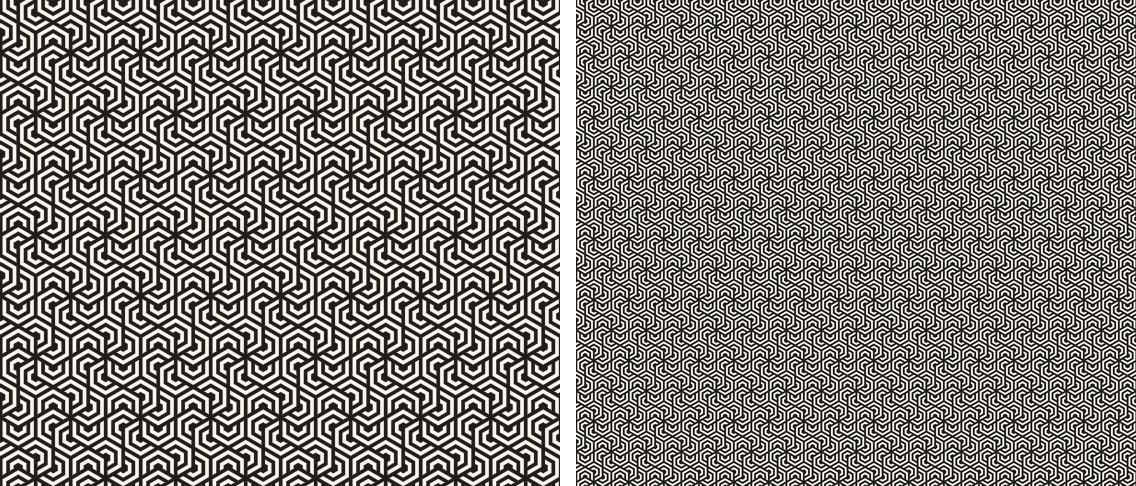
Left, the tile; right, the same tile 2 across and 2 down.
This pattern is drawn by a Shadertoy shader. Its source:

```glsl
// Interlocking nested half-hexagon bands in ivory on black, on a seamless triangular lattice

const vec2 REPEATS = vec2(8.0, 4.0);        // lattice cells across, double rows down
const vec2 ORIGIN = vec2(0.26, 0.544);      // pattern centre within a cell
const vec3 DARK = vec3(0.12, 0.11, 0.11);
const vec3 LIGHT = vec3(0.98, 0.96, 0.93);
const float BANDS = 2.37;                   // band periods from hexagon edge to centre
const float SOFTNESS = 0.75;                // edge half-width in pixels

const float ROOT3 = sqrt(3.0);
const float APOTHEM = 0.25;                 // of each hexagon, in cell widths
const float SIDE = 2.0 * APOTHEM / ROOT3;
const float PERIOD = APOTHEM / BANDS;

vec2 direction(float degrees) {
    return vec2(cos(radians(degrees)), sin(radians(degrees)));
}

// Offset from the nearest point of the triangular lattice
vec2 wrapLattice(vec2 p) {
    vec2 cell = vec2(1.0, ROOT3);
    vec2 a = mod(p + 0.5 * cell, cell) - 0.5 * cell;
    vec2 b = mod(p, cell) - 0.5 * cell;
    return dot(a, a) < dot(b, b) ? a : b;
}

// Positive inside the light bands of a hexagon missing a 120 degree wedge
float openHexagon(vec2 p, vec2 opening) {
    vec2 q = abs(p);
    float radius = max(q.x, 0.5 * q.x + 0.5 * ROOT3 * q.y);
    float depth = clamp(APOTHEM - radius, 0.0, 2.0 * PERIOD);
    float band = (0.25 - abs(fract(depth / PERIOD) - 0.5)) * PERIOD;

    // Dark outline along both sides of the wedge
    float along = dot(p, opening);
    float across = abs(p.x * opening.y - p.y * opening.x);
    float wedge = 0.5 * across - 0.5 * ROOT3 * along;
    return min(band, wedge - 0.25 * PERIOD);
}

void mainImage(out vec4 fragColor, in vec2 fragCoord) {
    vec2 p = fragCoord / iResolution.xy * REPEATS * vec2(1.0, ROOT3) - ORIGIN;

    // Three open hexagons and their half-turn copies fill each cell
    float bands = -1.0;
    for (int i = 0; i < 3; i++) {
        vec2 opening = direction(90.0 - 60.0 * float(i));
        vec2 center = i < 2 ? SIDE * direction(90.0 + 60.0 * float(i))
                            : vec2(0.0, -2.0 * SIDE);
        bands = max(bands, openHexagon(wrapLattice(p - center), opening));
        bands = max(bands, openHexagon(wrapLattice(p + center), -opening));
    }

    float blur = SOFTNESS * REPEATS.x / iResolution.x;
    fragColor = vec4(mix(DARK, LIGHT, smoothstep(-blur, blur, bands)), 1.0);
}
```
